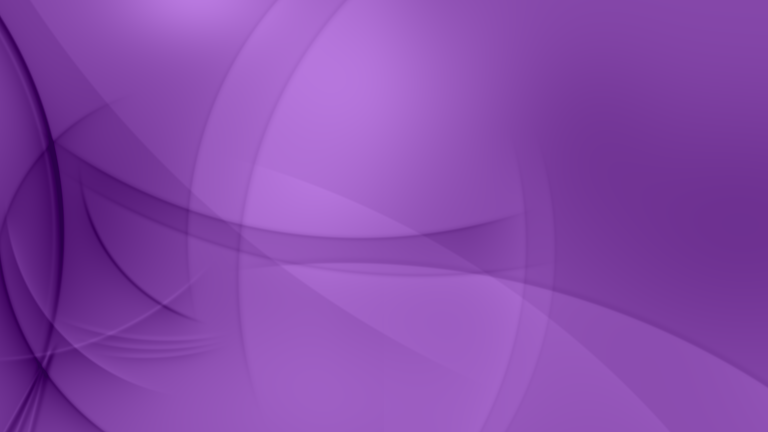
This background is drawn by a Shadertoy shader. Its source:

```glsl
float arc(vec2 p, float x, float y, float radius) {
    return length(p - vec2(x, y)) - radius;
}

float glow(vec2 p, vec2 center, vec2 size) {
    vec2 q = (p - center) / size;
    return exp(-dot(q, q));
}

// One-sided shade: crisp at d = 0, fading toward positive d
float fold(float d, float fade) {
    float aa = 0.02 + 4.5 / iResolution.y;
    return smoothstep(-aa, aa, d) * exp(-max(d, 0.0) / fade);
}

float crease(float d, float width) {
    return exp(-d * d / (width * width));
}

float window(float v, float low, float high, float soft) {
    return smoothstep(low - soft, low + soft, v) * (1.0 - smoothstep(high - soft, high + soft, v));
}

float backdrop(vec2 p) {
    float t = 0.64;
    t += 0.42 * glow(p, vec2(4.0, 9.2), vec2(1.8, 1.1));
    t += 0.32 * glow(p, vec2(7.4, 7.2), vec2(2.6, 2.2));
    t += 0.16 * glow(p, vec2(6.0, 4.6), vec2(2.5, 1.5));
    t += 0.20 * glow(p, vec2(6.8, 0.6), vec2(4.0, 2.2));
    t -= 0.22 * glow(p, vec2(15.5, 4.3), vec2(4.2, 2.8));
    t -= 0.10 * glow(p, vec2(12.0, 6.4), vec2(1.8, 2.0));
    t -= 0.22 * glow(p, vec2(1.6, 4.4), vec2(2.4, 2.4));
    t -= 0.18 * glow(p, vec2(0.0, 2.2), vec2(2.2, 3.0));
    return t;
}

// Broad translucent sheets
float sheets(vec2 p) {
    float t = 0.0;
    float outer = arc(p, 11.5, 4.0, 7.59);
    float inner = arc(p, 13.54, 3.2, 8.57);
    float upper = smoothstep(1.8, 4.5, p.y);
    float left = 1.0 - smoothstep(7.5, 9.5, p.x);
    t += left * upper * (0.11 * fold(-outer, 1.8) - 0.06 * crease(outer, 0.06));
    t += left * (0.09 * fold(-inner, 2.0) - 0.07 * crease(inner, 0.07)) * smoothstep(0.0, 2.5, p.y);

    float lens = arc(p, 2.56, 3.9, 8.4);
    float rim = arc(p, 4.1, 3.8, 7.46);
    float lower = 1.0 - smoothstep(4.5, 6.5, p.y);
    t += lower * step(8.0, p.x) * (0.07 * fold(-lens, 0.8) - 0.04 * crease(lens, 0.05));
    t += lower * step(8.0, p.x) * (0.06 * fold(-rim, 0.9) - 0.03 * crease(rim, 0.05));

    // Sagging ribbons across the middle
    float ribbon = arc(p, 7.5, 15.04, 11.0);
    float hem = arc(p, 8.75, 17.25, 14.0);
    float span = window(p.x, 1.4, 10.4, 0.9);
    t -= span * (0.20 * fold(ribbon, 1.1) + 0.09 * crease(ribbon, 0.06));
    t += window(p.x, 2.0, 10.8, 1.2) * (0.08 * fold(hem, 0.8) - 0.08 * crease(hem, 0.05));

    // Arch falling to the right, and two long diagonals
    float arch = arc(p, 7.2, -12.68, 16.2);
    float slope = arc(p, -0.26, -12.6, 19.0);
    float drape = arc(p, 19.0, 21.1, 22.0);
    t += smoothstep(4.5, 7.0, p.x) * (0.14 * fold(-arch, 1.6) - 0.05 * crease(arch - 0.05, 0.07));
    t += smoothstep(4.5, 7.0, p.x) * 0.09 * fold(-slope, 2.0);
    t -= (1.0 - smoothstep(7.0, 10.5, p.x)) * 0.10 * fold(drape, 1.6);
    return t;
}

// Fine dark and light strands on the left
float strands(vec2 p) {
    float t = 0.0;
    float blade = arc(p, -7.17, 4.1, 8.5);
    float high = smoothstep(1.0, 6.0, p.y);
    t -= (0.15 + 0.35 * high) * fold(-blade, 0.4) + 0.14 * crease(blade + 0.04, 0.06);
    t += 0.12 * high * crease(blade + 0.2, 0.04);
    t -= 0.12 * fold(blade, 0.5);

    float whip = arc(p, 5.4, 4.4, 5.45);
    float ribbon = arc(p, 4.4, 5.0, 4.3);
    float low = 1.0 - smoothstep(3.4, 5.0, p.y);
    float near = 1.0 - smoothstep(1.5, 3.8, p.x);
    t -= low * near * (0.32 * fold(whip, 0.45) + 0.12 * crease(whip, 0.05));
    t += low * near * (0.14 * fold(-ribbon, 0.2) - 0.16 * fold(ribbon, 0.4));

    float hook = arc(p, 5.2, 5.7, 3.55);
    t -= window(p.x, 1.6, 3.9, 0.5) * (1.0 - smoothstep(4.2, 5.8, p.y))
        * (0.24 * crease(hook, 0.04) + 0.14 * fold(hook, 0.35));

    float sweep = arc(p, -0.3, 8.0, 6.5);
    t += window(p.x, 0.1, 4.0, 0.6) * (1.0 - smoothstep(3.0, 4.2, p.y))
        * (0.12 * crease(sweep, 0.04) - 0.10 * fold(sweep, 0.4));
    float bow = arc(p, 4.0, 3.1, 4.13);
    t -= (1.0 - smoothstep(1.0, 3.0, p.x)) * smoothstep(3.6, 4.6, p.y)
        * (0.14 * fold(-bow, 0.35) + 0.08 * crease(bow, 0.05));

    // Nested shallow curls and a fan of threads
    for (int i = 0; i < 3; i++) {
        float k = float(i);
        float curl = arc(p, 3.5 - 0.25 * k, 8.1 - 0.4 * k, 6.2 - 0.22 * k);
        t += window(p.x, 1.6 + 0.4 * k, 4.3, 0.6) * (1.0 - smoothstep(2.4, 3.2, p.y))
            * (0.06 * crease(curl + 0.05, 0.05) - 0.10 * fold(curl, 0.12));
        float thread = p.x - 1.0 + (0.25 + 0.16 * k) * (1.6 - p.y);
        t += (1.0 - smoothstep(1.2, 2.0, p.y)) * (0.10 * crease(thread, 0.03) - 0.14 * crease(thread - 0.08, 0.06));
    }
    return t;
}

void mainImage(out vec4 fragColor, in vec2 fragCoord) {
    vec2 p = 9.0 * fragCoord / iResolution.y;
    p.x *= 16.0 * iResolution.y / (9.0 * iResolution.x);
    float tone = backdrop(p) + sheets(p) + strands(p);
    vec3 plum = vec3(0.24, 0.01, 0.37);
    vec3 orchid = vec3(0.69, 0.44, 0.84);
    fragColor = vec4(mix(plum, orchid, clamp(tone, -0.15, 1.15)), 1.0);
}
```
